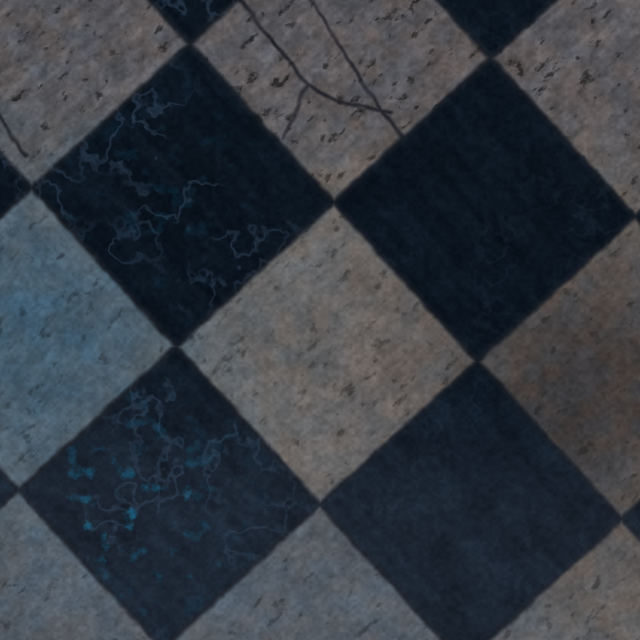
This texture is drawn by a WebGL 2 fragment shader. Its source:

```glsl
#version 300 es
// Worn checkerboard floor of pale and dark stone, laid diagonally, with cracks and blue scuffs.
precision highp float;
uniform vec2 u_resolution;
out vec4 fragColor;

// Floor lattice: one shared corner and the two tile edges, in canvas units
const vec2 CORNER = vec2(0.521, 0.684);
const mat2 TILE_EDGES = mat2(0.246, 0.225, 0.225, -0.2474);

const vec3 PALE = vec3(0.41, 0.395, 0.388);
const vec3 PALE_BLUE = vec3(0.245, 0.35, 0.425);
const vec3 PALE_COOL = vec3(0.325, 0.36, 0.40);
const vec3 PALE_DUSK = vec3(0.335, 0.325, 0.34);
const vec3 PALE_SHADE = vec3(0.235, 0.22, 0.222);
const vec3 SLATE = vec3(0.108, 0.145, 0.193);
const vec3 INK = vec3(0.045, 0.083, 0.124);
const vec3 SEAM = vec3(0.145, 0.14, 0.16);
const vec3 SCUFF = vec3(0.10, 0.34, 0.46);
const vec3 WISP = vec3(0.19, 0.26, 0.34);
const vec3 CRACK = vec3(0.11, 0.115, 0.145);

// Crack segments: start.xy, end.xy
const vec4 CRACKS[7] = vec4[7](
  vec4(0.375, 1.0, 0.48, 0.868), vec4(0.48, 0.868, 0.535, 0.838),
  vec4(0.535, 0.838, 0.61, 0.825), vec4(0.482, 1.01, 0.567, 0.868),
  vec4(0.567, 0.868, 0.628, 0.785), vec4(0.48, 0.868, 0.443, 0.785),
  vec4(-0.01, 0.83, 0.04, 0.757));

float hash(vec2 p) {
  return fract(sin(dot(p, vec2(127.1, 311.7))) * 43758.5453);
}

float noise(vec2 p) {
  vec2 i = floor(p), f = fract(p);
  f = f * f * (3.0 - 2.0 * f);
  return mix(mix(hash(i), hash(i + vec2(1, 0)), f.x),
             mix(hash(i + vec2(0, 1)), hash(i + vec2(1, 1)), f.x), f.y);
}

float fbm(vec2 p) {
  float sum = 0.0, amp = 0.5;
  for (int i = 0; i < 4; i++) {
    sum += amp * noise(p);
    p = mat2(1.6, 1.2, -1.2, 1.6) * p + 7.3;
    amp *= 0.5;
  }
  return sum / 0.9375;
}

float segmentDistance(vec2 p, vec2 a, vec2 b) {
  vec2 ab = b - a;
  return length(p - a - ab * clamp(dot(p - a, ab) / dot(ab, ab), 0.0, 1.0));
}

float glow(vec2 p, vec2 center, float radius) {
  vec2 d = (p - center) / radius;
  return exp(-dot(d, d));
}

vec3 paleStone(vec2 uv, vec2 tile) {
  // Broad light: blue at the left, cool below, dusky above, brown shade at the right
  vec3 color = mix(PALE, PALE_COOL, 0.85 * smoothstep(0.28, 0.14, uv.y) * smoothstep(1.0, 0.7, uv.x));
  color = mix(color, PALE_DUSK, 0.8 * smoothstep(0.65, 0.85, uv.y));
  color = mix(color, PALE_BLUE, 0.95 * glow(uv, vec2(0.05, 0.47), 0.27));
  color = mix(color, PALE_SHADE, 0.95 * glow(uv, vec2(0.92, 0.38), 0.25));
  // Mottling, coarse to fine, rougher and streakier near the top
  float rough = smoothstep(0.6, 0.85, uv.y);
  color *= 1.0 + 0.22 * (fbm(uv * 18.0) - 0.5);
  color *= 1.0 + (0.22 + 0.25 * rough) * (fbm(tile * vec2(15.0, 30.0) + 30.0) - 0.5);
  color += 0.04 * (noise(uv * 36.0 + 40.0) - 0.5) * vec3(1.0, 0.1, -0.6);
  // Small dark pits
  float pits = smoothstep(0.64, 0.84, fbm(tile * vec2(17.0, 28.0) + 11.0));
  return color * (1.0 - (0.25 + 0.25 * rough) * pits);
}

vec3 darkStone(vec2 uv, vec2 tile) {
  vec3 color = mix(SLATE, INK, smoothstep(0.22, 0.56, uv.y + 0.1 * uv.x));
  color *= 1.0 + 0.4 * (fbm(uv * 20.0 + 5.0) - 0.5);
  color += 0.03 * (noise(tile * vec2(28.0, 3.0)) - 0.5) * vec3(0.7, 0.9, 1.0);
  // Thin curling wisps on scattered patches
  float ridge = 1.0 - abs(2.0 * fbm(uv * 26.0 + 71.0) - 1.0);
  float patches = smoothstep(0.45, 0.75, noise(uv * 13.0 + 3.0));
  float leftward = mix(0.55, 0.15, smoothstep(0.3, 0.6, uv.x));
  color = mix(color, WISP, leftward * patches * smoothstep(0.86, 1.0, ridge));
  // Blue scuffs gather on the left side, strongest low down
  float worn = smoothstep(0.56, 0.80, fbm(uv * vec2(44.0, 50.0) + 19.0));
  float place = glow(uv, vec2(0.2, 0.2), 0.13) + 0.2 * glow(uv, vec2(0.25, 0.68), 0.17);
  return mix(color, SCUFF, worn * min(place, 1.0));
}

void main() {
  vec2 uv = gl_FragCoord.xy / u_resolution;
  vec2 wobble = vec2(noise(uv * 60.0), noise(uv * 60.0 + 9.0)) - 0.5;
  vec2 tile = inverse(TILE_EDGES) * (uv - CORNER) + 0.01 * wobble;
  vec2 id = floor(tile), inner = fract(tile);

  // Distance to the nearest tile edge, positive inside pale (odd) cells
  vec2 edge = min(inner, 1.0 - inner);
  float toEdge = min(edge.x, edge.y);
  float paleSide = mod(id.x + id.y, 2.0) > 0.5 ? toEdge : -toEdge;

  // Hairline cracks, fading in and out along their length
  float crackDistance = 1.0;
  vec2 bent = uv + 0.005 * wobble;
  for (int i = 0; i < 7; i++)
    crackDistance = min(crackDistance, segmentDistance(bent, CRACKS[i].xy, CRACKS[i].zw));
  float crack = 1.0 - smoothstep(0.0, 0.006, crackDistance);
  crack *= 0.5 + 0.5 * noise(uv * 28.0 + 2.0);

  // A faint seam tints the dark stone, and pale stone fades in softly past it
  float seam = 1.0 - smoothstep(0.0, 0.026, toEdge);
  vec3 dark = mix(darkStone(uv, tile), SEAM, 0.45 * seam);
  vec3 pale = mix(paleStone(uv, tile), CRACK, crack);
  vec3 color = mix(dark, pale, smoothstep(-0.004, 0.024, paleSide));

  // Fine grain at two sizes, visible on both stones
  float grain = noise(uv * 120.0) + noise(uv * 210.0 + 17.0) - 1.0;
  color += grain * (0.012 + 0.10 * color);
  fragColor = vec4(color, 1.0);
}
```
